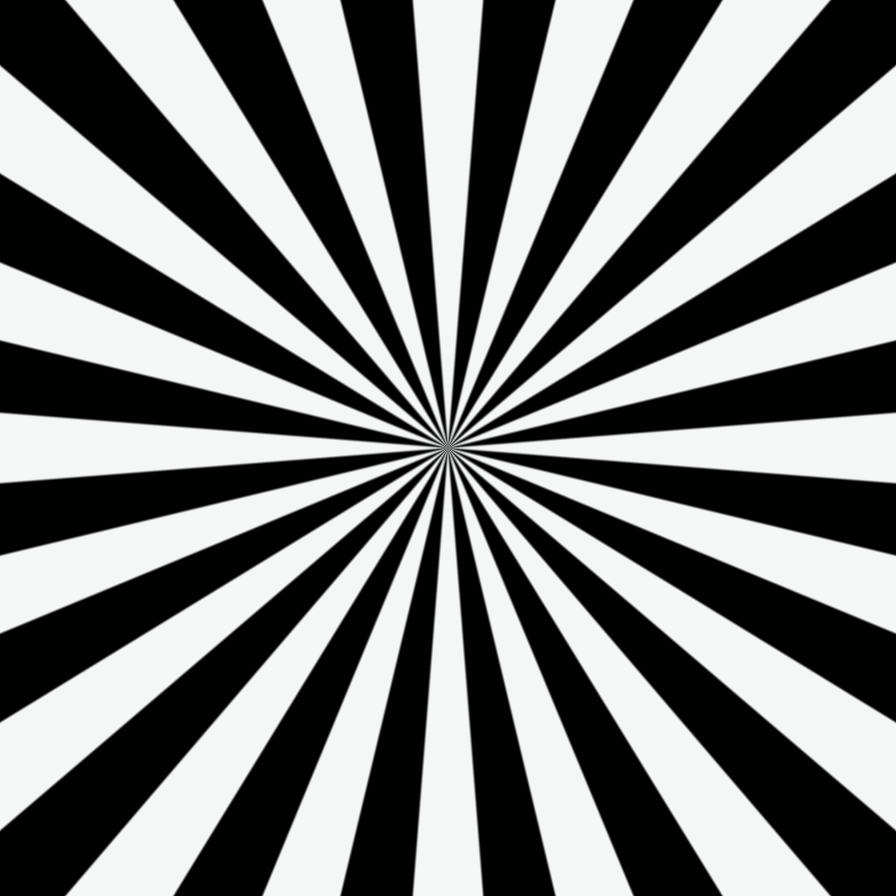
Write a Shadertoy shader that draws this background.

```glsl
#define RAY_COUNT 20.0
#define CENTER vec2(0.5)
#define EDGE_SOFTNESS 0.0019
#define DARK_COLOR vec3(0.0, 0.005, 0.005)
#define LIGHT_COLOR vec3(0.96, 0.97, 0.965)

// Signed arc length to the nearest ray edge, positive inside a light ray
float rayDistance(vec2 offset) {
    float radius = length(offset);
    if (radius < 1e-5) return 0.0;
    float angle = atan(offset.y, offset.x);
    return radius * asin(clamp(cos(angle * RAY_COUNT), -1.0, 1.0)) / RAY_COUNT;
}

void mainImage(out vec4 fragColor, in vec2 fragCoord) {
    // Square canvas units, centred on the burst
    float canvasSize = min(iResolution.x, iResolution.y);
    vec2 offset = (fragCoord - CENTER * iResolution.xy) / canvasSize;

    // Soft edges merge into a grey hub where the rays converge
    float softness = max(EDGE_SOFTNESS, 0.75 / canvasSize);
    float light = smoothstep(-softness, softness, rayDistance(offset));

    fragColor = vec4(mix(DARK_COLOR, LIGHT_COLOR, light), 1.0);
}
```
